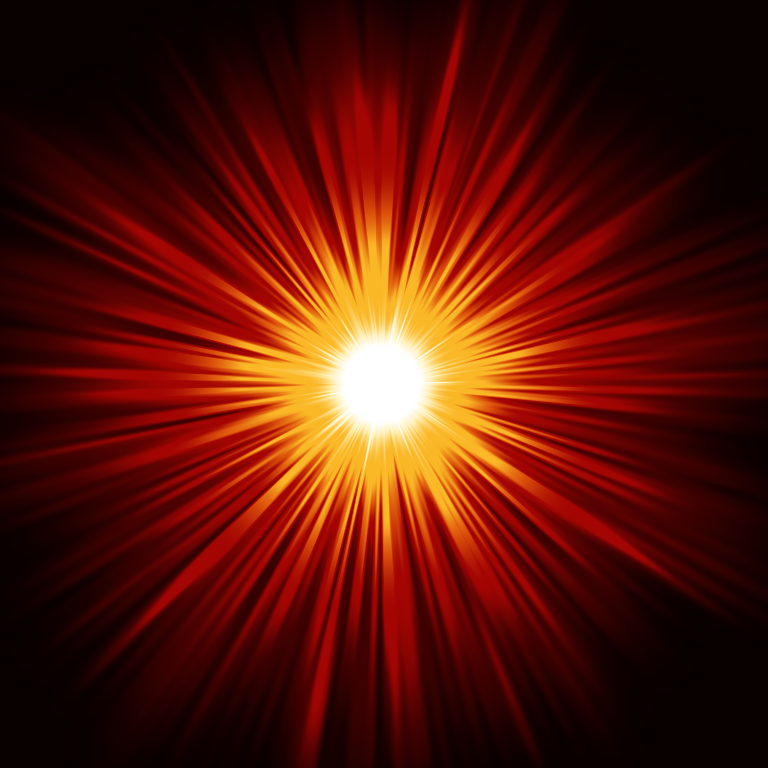
Write a Shadertoy shader that draws this background.

```glsl
// Draws a white-hot starburst with golden and crimson rays fading into black.

const float TAU = 6.2831853;
const vec2 BURST_CENTER = vec2(0.497, 0.5);

const vec3 EMBER   = vec3(0.03, 0.0, 0.0);
const vec3 MAROON  = vec3(0.27, 0.005, 0.005);
const vec3 CRIMSON = vec3(0.64, 0.02, 0.01);
const vec3 ORANGE  = vec3(0.86, 0.31, 0.04);
const vec3 GOLD    = vec3(0.98, 0.72, 0.15);
const vec3 CREAM   = vec3(1.0, 0.93, 0.68);

// Accent beams: direction in degrees, half width in degrees.
const int BEAM_COUNT = 13;
const vec2 BEAMS[BEAM_COUNT] = vec2[](
    vec2(78.0, 3.0), vec2(122.5, 1.0), vec2(155.5, 0.8), vec2(151.0, 1.1),
    vec2(34.6, 0.9), vec2(1.5, 0.7), vec2(326.4, 0.8), vec2(225.0, 1.1),
    vec2(191.5, 0.8), vec2(258.5, 2.2), vec2(292.5, 1.0), vec2(70.0, 0.9),
    vec2(219.0, 1.3));

float hash(vec2 p) {
    vec3 q = fract(vec3(p.xyx) * 0.1031);
    q += dot(q, q.yzx + 33.33);
    return fract((q.x + q.y) * q.z);
}

// Value noise that wraps around the circle and varies along the radius.
float rayNoise(float turn, float cells, float radial, float seed) {
    vec2 p = vec2(turn * cells, radial);
    vec2 cell = floor(p);
    vec2 f = fract(p);
    f = f * f * (3.0 - 2.0 * f);
    float left = mod(cell.x, cells) + seed;
    float right = mod(cell.x + 1.0, cells) + seed;
    float inner = mix(hash(vec2(left, cell.y)), hash(vec2(right, cell.y)), f.x);
    float outer = mix(hash(vec2(left, cell.y + 1.0)),
                      hash(vec2(right, cell.y + 1.0)), f.x);
    return mix(inner, outer, f.y);
}

// Soft angular falloff around one beam, safe across the wrap.
float beamGlow(float turn, vec2 beam) {
    float offset = abs(fract(turn - beam.x / 360.0 + 0.5) - 0.5) * 360.0;
    float x = offset / beam.y;
    return exp(-x * x);
}

float allBeams(float turn) {
    float glow = 0.0;
    for (int i = 0; i < BEAM_COUNT; i++) {
        glow = max(glow, beamGlow(turn, BEAMS[i]));
    }
    return glow;
}

// Heat of the burst before the rays carve it up.
float burstHeat(float radius) {
    float halo = 1.1 * exp(-radius / 0.24);
    float core = 0.5 * exp(-radius * radius / 0.0024);
    return halo * (1.0 - smoothstep(0.33, 0.72, radius)) + core;
}

// Highest heat a ray may keep at this distance.
float heatCeiling(float radius) {
    return 0.36 + 0.95 * exp(-radius * radius / 0.027);
}

vec3 heatColor(float heat) {
    vec3 color = mix(EMBER, MAROON, smoothstep(0.0, 0.23, heat));
    color = mix(color, CRIMSON, smoothstep(0.18, 0.38, heat));
    color = mix(color, ORANGE, smoothstep(0.39, 0.53, heat));
    color = mix(color, GOLD, smoothstep(0.49, 0.66, heat));
    color = mix(color, CREAM, smoothstep(0.72, 0.96, heat));
    return mix(color, vec3(1.0), smoothstep(0.86, 1.1, heat));
}

void mainImage(out vec4 fragColor, in vec2 fragCoord) {
    vec2 p = (fragCoord - 0.5 * iResolution.xy) / iResolution.y
           + 0.5 - BURST_CENTER;
    float radius = length(p);
    float turn = fract(atan(p.y, p.x) / TAU);

    // Broad lobes set how far each direction reaches.
    float lobes = rayNoise(turn, 37.0, radius * 1.5, 11.0);
    float spread = smoothstep(0.04, 0.2, radius);
    float heat = burstHeat(radius / mix(1.0, 0.85 + 0.3 * lobes, spread));

    // Medium and fine streaks cut the glow into rays.
    float medium = rayNoise(turn, 107.0, radius * 3.0, 137.0);
    float fine = rayNoise(turn, 251.0, radius * 4.0, 401.0);
    float streak = mix(medium, fine, 0.58);
    float contrast = smoothstep(0.03, 0.2, radius);
    heat *= mix(1.0, 0.25 + 1.45 * streak, contrast);

    // Accent beams flare near the core and run toward the border.
    float beam = allBeams(turn);
    float flare = 0.13 * smoothstep(0.03, 0.08, radius)
                * (1.0 - smoothstep(0.08, 0.18, radius));
    float tail = 0.15 * smoothstep(0.18, 0.36, radius)
               * (1.0 - smoothstep(0.4, 0.62, radius));
    heat += beam * (flare + tail * (0.4 + 0.9 * fine));

    heat = min(heat, heatCeiling(radius));
    fragColor = vec4(heatColor(heat), 1.0);
}
```
